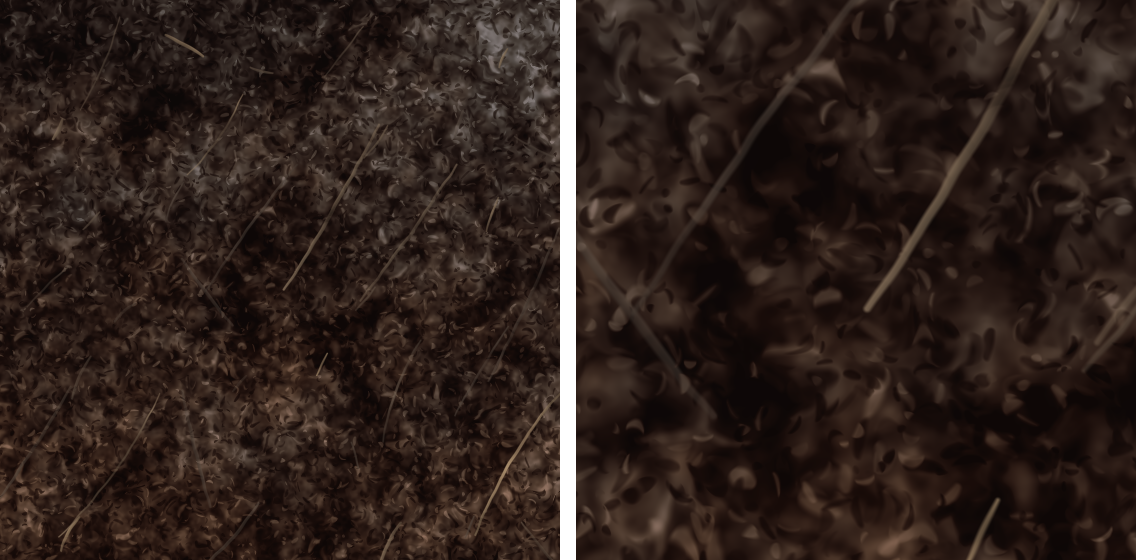
Left, the full canvas; right, a detail of the centre.
A WebGL 2 fragment shader for this texture:

```glsl
#version 300 es
precision highp float;

uniform vec2 u_resolution;
out vec4 fragColor;

const float TAU = 6.28318;

vec2 hash2(vec2 p) {
  vec3 q = fract(p.xyx * vec3(0.1031, 0.1030, 0.0973));
  q += dot(q, q.yzx + 33.33);
  return fract((q.xx + q.yz) * q.zy);
}

mat2 rotation(float angle) {
  float c = cos(angle), s = sin(angle);
  return mat2(c, s, -s, c);
}

// Signed value noise, turned by the seed to hide the lattice
float noise(vec2 p, float seed) {
  p = rotation(seed * 1.3) * p + seed * 17.0;
  vec2 cell = floor(p), f = fract(p);
  f = f * f * (3.0 - 2.0 * f);
  float low = mix(hash2(cell).x, hash2(cell + vec2(1, 0)).x, f.x);
  float high = mix(hash2(cell + vec2(0, 1)).x, hash2(cell + vec2(1, 1)).x, f.x);
  return mix(low, high, f.y) * 2.0 - 1.0;
}

// Soft bent stroke along x: coverage from half length, half width and edge blur
float stroke(vec2 q, float halfLength, float halfWidth, float bend, float blur) {
  float u = q.x / halfLength;
  q.y += bend * halfLength * (u * u - 0.4);
  q.x -= clamp(q.x, -halfLength, halfLength);
  float d = length(q) - halfWidth * (1.0 - 0.35 * u * u);
  return 1.0 - smoothstep(-blur, blur, d);
}

// Lays one layer of short crumbs and shreds over the tone
float addFlecks(float tone, vec2 p, float density, float seed) {
  p = rotation(seed) * p * density;
  vec2 base = floor(p);
  float result = tone;
  for (int y = -1; y <= 1; y++) {
    for (int x = -1; x <= 1; x++) {
      vec2 cell = base + vec2(x, y);
      vec2 place = hash2(cell + seed * 31.0);
      vec2 shape = hash2(cell + seed * 57.0 + 9.0);
      vec2 look = hash2(cell + seed * 83.0 + 4.0);
      vec2 q = rotation(shape.x * TAU) * (p - cell - place);
      float cover = stroke(q, mix(0.12, 0.48, shape.y), mix(0.08, 0.22, look.y),
                           (place.x - 0.5) * 0.9, 0.1);
      float fleckTone = mix(-1.35, 2.3, pow(look.x, 1.7)) + 0.35 * tone;
      result = mix(result, fleckTone, cover * 0.72);
    }
  }
  return result;
}

vec3 blend(vec3 a, vec3 b, float from, float to, float t) {
  return mix(a, b, clamp((t - from) / (to - from), 0.0, 1.0));
}

// Tone in standard deviations to peat colour
vec3 soilColor(float t) {
  vec3 c = blend(vec3(0.05, 0.03, 0.027), vec3(0.09, 0.05, 0.04), -2.0, -1.05, t);
  c = blend(c, vec3(0.16, 0.11, 0.09), -1.05, -0.16, t);
  c = blend(c, vec3(0.22, 0.17, 0.14), -0.16, 0.55, t);
  c = blend(c, vec3(0.29, 0.24, 0.20), 0.55, 1.2, t);
  c = blend(c, vec3(0.38, 0.33, 0.29), 1.2, 1.85, t);
  return blend(c, vec3(0.53, 0.47, 0.43), 1.85, 2.7, t);
}

// Scattered dry stalks, most of them rising to the right
vec3 addStalks(vec3 color, vec2 p, int count) {
  for (int i = 0; i < count; i++) {
    float id = float(i);
    vec2 center = fract(id * vec2(0.7549, 0.5698) + vec2(0.31, 0.64));
    vec2 a = hash2(vec2(id, 3.7)), b = hash2(vec2(id, 21.3)), c = hash2(vec2(id, 47.9));
    float angle = a.x < 0.6 ? mix(0.75, 1.25, b.x) : mix(-1.35, 0.1, b.x);
    float halfLength = mix(0.018, 0.17, a.y * a.y);
    vec2 q = rotation(-angle) * (p - center);
    q.y += 0.0014 * noise(vec2(q.x * 45.0, id), 2.0);
    float cover = stroke(q, halfLength, mix(0.0016, 0.0033, b.y), (c.x - 0.5) * 0.22, 0.0014);
    float wear = 0.75 + 0.35 * noise(vec2(q.x * 28.0, id * 5.0), 1.0);
    float shine = c.y * c.y;
    vec3 straw = mix(vec3(0.36, 0.31, 0.27), vec3(0.68, 0.57, 0.43), shine);
    straw *= 0.9 + 60.0 * clamp(q.y, -0.003, 0.003);
    color = mix(color, straw, cover * clamp(wear, 0.2, 1.0) * mix(0.6, 1.0, shine));
  }
  return color;
}

void main() {
  vec2 p = gl_FragCoord.xy / u_resolution.y;
  vec2 warped = p + 0.007 * vec2(noise(p * 38.0, 1.0), noise(p * 38.0, 2.0));

  // Clods, crumbs and grit
  float broad = noise(p * 5.0, 3.0);
  float tone = 0.45 * broad + 0.6 * noise(warped * 13.0, 4.0);
  tone += 1.1 * noise(warped * 36.0, 5.0) + 0.95 * noise(warped * 75.0, 6.0);
  tone = addFlecks(tone, warped, 30.0, 1.0);
  tone = addFlecks(tone, warped, 46.0, 2.0);
  tone = addFlecks(tone, warped, 68.0, 3.0);
  tone += 0.4 * noise(p * 150.0, 7.0) + 0.3 * broad - 0.08;

  // Dark hollows and a paler littered corner
  tone -= 1.3 * smoothstep(0.4, 0.85, noise(warped * 10.0, 8.0));
  tone += 0.8 * exp(-40.0 * dot(p - vec2(0.88, 0.88), p - vec2(0.88, 0.88)));

  // Rusty below, greyer above
  float grey = clamp(p.y + 0.3 * noise(p * 7.0, 9.0) + 0.2 * noise(p * 40.0, 10.0), 0.0, 1.0);
  vec3 color = soilColor(tone) * mix(vec3(1.1, 0.95, 0.86), vec3(0.95, 1.0, 1.08), grey);

  fragColor = vec4(addStalks(color, p, 36), 1.0);
}
```
